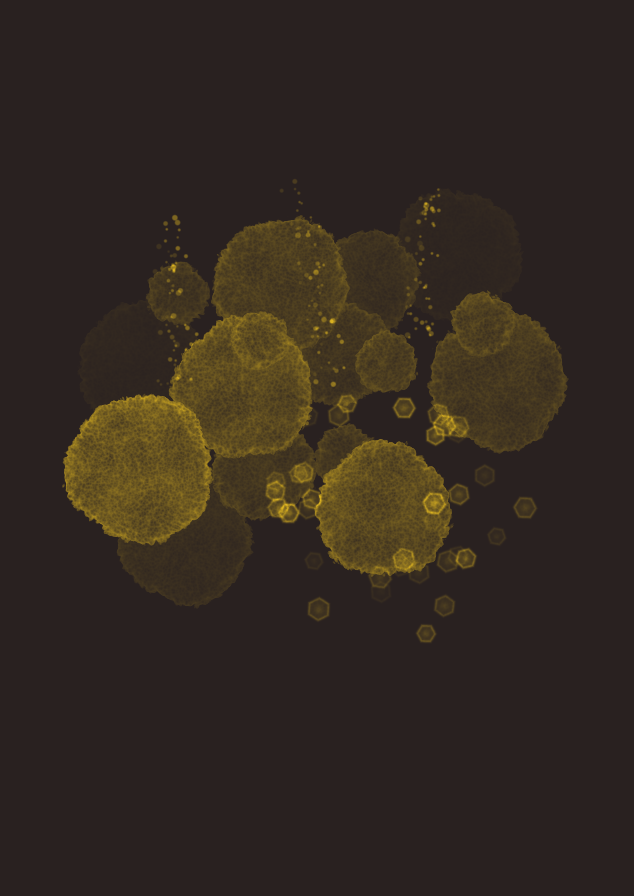
A WebGL 2 fragment shader for this background:

```glsl
#version 300 es
precision highp float;
// Golden frayed colonies, small hexagonal cells and rising spores on a dark ground.

#define GROUND vec3(0.160, 0.128, 0.126)
#define GOLD vec3(0.86, 0.70, 0.125)
#define OPACITY 0.82
#define FRAY 0.010
#define RIM_WIDTH 0.005
#define RIM_GAIN 0.55
#define CELL_RADIUS 0.0105
#define CELLS_PER_SWARM 9
#define SPORES_PER_STREAM 56
#define SPORE_SPREAD 0.027

uniform vec2 u_resolution;
out vec4 fragColor;

// Colonies from back to front: centre, radius, tone
const vec4 BACK[8] = vec4[8](
  vec4(0.509, 0.716, 0.072, 0.045), vec4(0.159, 0.590, 0.072, 0.045),
  vec4(0.410, 0.686, 0.057, 0.14), vec4(0.378, 0.607, 0.058, 0.18),
  vec4(0.314, 0.682, 0.075, 0.25), vec4(0.556, 0.574, 0.076, 0.21),
  vec4(0.539, 0.638, 0.035, 0.24), vec4(0.206, 0.401, 0.075, 0.12));
const vec4 FRONT[8] = vec4[8](
  vec4(0.293, 0.479, 0.058, 0.20), vec4(0.271, 0.566, 0.078, 0.36),
  vec4(0.290, 0.620, 0.032, 0.34), vec4(0.156, 0.477, 0.082, 0.47),
  vec4(0.385, 0.490, 0.034, 0.18), vec4(0.428, 0.431, 0.075, 0.37),
  vec4(0.431, 0.595, 0.034, 0.24), vec4(0.198, 0.672, 0.034, 0.17));

// Swarms of cells: centre, half extent
const vec4 SWARMS[4] = vec4[4](
  vec4(0.326, 0.445, 0.026, 0.034), vec4(0.425, 0.530, 0.095, 0.032),
  vec4(0.520, 0.415, 0.075, 0.060), vec4(0.435, 0.345, 0.085, 0.055));

// Streams of spores: top point, sideways drift, length
const vec4 STREAMS[3] = vec4[3](
  vec4(0.183, 0.757, 0.016, 0.19), vec4(0.310, 0.816, 0.055, 0.245),
  vec4(0.490, 0.802, -0.030, 0.18));

vec2 hash2(vec2 p) {
  vec3 h = fract(p.xyx * vec3(0.1031, 0.1030, 0.0973));
  h += dot(h, h.yzx + 33.33);
  return fract((h.xx + h.yz) * h.zy);
}

// Distance to the nearest jittered point of a grid
float cellular(vec2 p) {
  vec2 base = floor(p);
  float nearest = 4.0;
  for (int y = -1; y <= 1; y++)
    for (int x = -1; x <= 1; x++) {
      vec2 corner = base + vec2(x, y);
      vec2 gap = corner + hash2(corner) - p;
      nearest = min(nearest, dot(gap, gap));
    }
  return sqrt(nearest);
}

// Paints one colony over the light gathered so far
float paintColony(float light, vec2 p, vec4 colony, float grain, float fray, float px) {
  vec2 q = p - colony.xy;
  float radius = colony.z;
  if (length(q) > radius * 1.2 + FRAY) return light;
  float a = atan(q.y, q.x);
  float seed = dot(colony.xy, vec2(71.0, 39.0));
  float wobble = 0.030 * sin(3.0 * a + seed) + 0.022 * sin(5.0 * a - 2.0 * seed)
               + 0.014 * sin(9.0 * a + 3.0 * seed);
  float d = length(q) - radius * (1.0 + wobble) + FRAY * (fray - 0.45);
  float cover = smoothstep(px, -px, d);
  float rim = exp(-abs(d + 0.4 * RIM_WIDTH) / RIM_WIDTH);
  float slope = 1.0 + 0.16 * dot(q / radius, vec2(-0.5, 0.8));
  float tone = colony.w * slope * (0.92 * grain + RIM_GAIN * rim * (0.5 + fray));
  return mix(light, tone, cover * OPACITY) + 0.1 * cover * rim * colony.w;
}

// Hexagonal shell with a soft core
float cellGlow(vec2 q, float radius, float turn, float px) {
  if (length(q) > 2.0 * radius) return 0.0;
  float a = mod(atan(q.y, q.x) + turn, 1.0472) - 0.5236;
  float d = length(q) * mix(1.0, cos(a), 0.9) - radius * 0.93;
  float shell = exp(-pow(d / (0.0009 + 0.5 * px), 2.0));
  float body = smoothstep(px, -px, d);
  float core = exp(-dot(q, q) / (0.16 * radius * radius));
  return 0.50 * shell + body * (0.24 + 0.30 * core);
}

void main() {
  float px = 1.0 / u_resolution.y;
  vec2 p = (gl_FragCoord.xy - vec2(0.5 * u_resolution.x, 0.0)) * px + vec2(0.3535, 0.0);

  // Mottled texture shared by all colonies
  vec2 warped = p + 0.004 * sin(p.yx * 90.0 + 2.0 * sin(p * 47.0));
  float fine = cellular(warped * 190.0);
  float fray = 0.6 * cellular(warped * 95.0) + 0.4 * fine;
  float grain = 0.22 + 0.45 * cellular(warped * 24.0) + 0.40 * fray
              + 0.35 * fine + 0.55 * cellular(p * 330.0);

  float light = 0.0;
  for (int i = 0; i < 8; i++) light = paintColony(light, p, BACK[i], grain, fray, px);
  for (int i = 0; i < 8; i++) light = paintColony(light, p, FRONT[i], grain, fray, px);

  // Cells drifting in swarms
  for (int s = 0; s < 4; s++)
    for (int i = 0; i < CELLS_PER_SWARM; i++) {
      vec2 place = hash2(vec2(i * 7 + 3, s * 13 + 5)) * 2.0 - 1.0;
      vec2 kind = hash2(vec2(i * 5 + 41, s * 17 + 29));
      float strength = mix(0.15, 0.85, kind.x) * (s == 3 ? 0.55 : 1.0);
      float radius = CELL_RADIUS * mix(0.85, 1.12, kind.y);
      vec2 q = p - SWARMS[s].xy - place * SWARMS[s].zw;
      light += strength * cellGlow(q, radius, kind.y * 6.0, px) * (0.6 + 0.4 * grain);
    }

  // Spores rising in streams
  for (int s = 0; s < 3; s++)
    for (int i = 0; i < SPORES_PER_STREAM; i++) {
      vec2 r = hash2(vec2(i * 3 + 11, s * 19 + 7));
      vec2 k = hash2(vec2(i * 11 + 2, s * 23 + 61));
      float t = pow(r.x, 0.8);
      float side = (r.y + k.x - 1.0) * SPORE_SPREAD * (0.6 + 0.6 * t);
      vec2 spot = STREAMS[s].xy + vec2(STREAMS[s].z * sqrt(t) + side, -STREAMS[s].w * t);
      float radius = mix(0.0012, 0.0032, k.y * k.y);
      float disc = smoothstep(radius + px, radius - px, length(p - spot));
      light += disc * mix(0.10, 0.48, k.x);
    }

  fragColor = vec4(mix(GROUND, GOLD, clamp(light, 0.0, 1.0)), 1.0);
}
```
